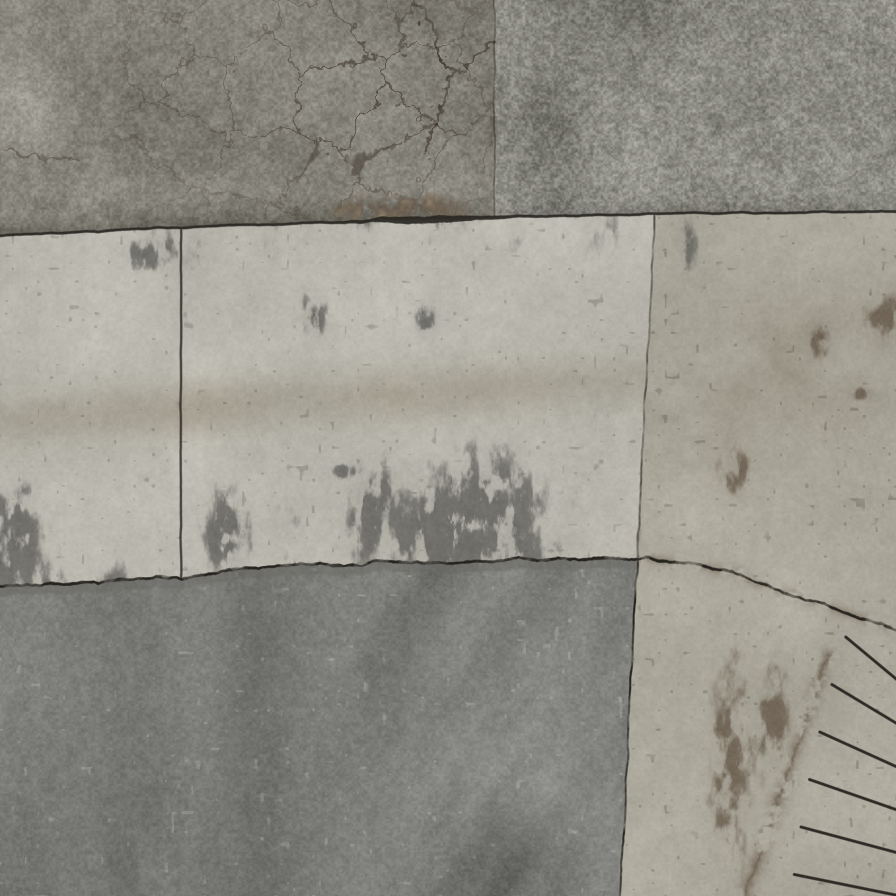
This texture is drawn by a WebGL 2 fragment shader. Its source:

```glsl
#version 300 es
precision highp float;
// Weathered concrete strip between asphalt slabs, with cracks, stains and ribs.
uniform vec2 u_resolution;
out vec4 fragColor;
const vec3 STRIP = vec3(.73, .722, .685), SIDE = vec3(.672, .658, .612);
const vec3 OLD_ASPHALT = vec3(.51, .50, .465), ROUGH_ASPHALT = vec3(.57, .565, .535);
const vec3 SMOOTH_ASPHALT = vec3(.472, .474, .46);
const vec3 SOOT = vec3(.41, .405, .385), RUST = vec3(.39, .34, .28), GAP = vec3(.15, .14, .12);
const float CRACK_SCALE = 13.0, SOFT = .002;
const int RIBS = 6;
// Stains: centre, then radii
const vec4 SOOT_SPOTS[10] = vec4[](
  vec4(.55, .44, .06, .06), vec4(.415, .425, .03, .065), vec4(.25, .405, .025, .045),
  vec4(.485, .405, .03, .03), vec4(.015, .41, .03, .05), vec4(.475, .642, .012, .018),
  vec4(.384, .474, .011, .007), vec4(.35, .65, .016, .025), vec4(.768, .727, .01, .03),
  vec4(.165, .715, .03, .018));
const vec4 RUST_SPOTS[7] = vec4[](
  vec4(.82, .475, .022, .035), vec4(.963, .56, .015, .008), vec4(.99, .645, .025, .028),
  vec4(.915, .62, .016, .025), vec4(.815, .14, .025, .13), vec4(.708, .402, .009, .02),
  vec4(.865, .2, .018, .07));

vec2 hash2(vec2 p) {
  vec3 q = fract(p.xyx * vec3(.1031, .103, .0973));
  q += dot(q, q.yzx + 33.33);
  return fract((q.xx + q.yz) * q.zy);
}
float noise(vec2 p) {
  vec2 i = floor(p), f = fract(p), e = vec2(1, 0);
  f *= f * (3.0 - 2.0 * f);
  return mix(mix(hash2(i).x, hash2(i + e).x, f.x),
             mix(hash2(i + e.yx).x, hash2(i + e.xx).x, f.x), f.y);
}
float fbm(vec2 p) {
  float sum = 0.0, amp = .53;
  for (int i = 0; i < 4; i++, amp *= .5, p = p * 2.03 + 17.0) sum += amp * noise(p);
  return sum;
}
float blob(vec2 p, vec4 spot) {
  vec2 q = (p - spot.xy) / spot.zw;
  return exp(-dot(q, q));
}
float segment(vec2 p, vec2 a, vec2 b) {
  vec2 d = b - a;
  return length(p - a - d * clamp(dot(p - a, d) / dot(d, d), 0.0, 1.0));
}
float ramp(float x, float a, float b) { return clamp((x - a) / (b - a), 0.0, 1.0); }
float stroke(float d, float w) { return 1.0 - smoothstep(w, w + SOFT, abs(d)); }
// Zero on the borders of scattered cells
float cellBorder(vec2 p) {
  float near = 9.0, next = 9.0;
  for (int k = 0; k < 9; k++) {
    vec2 c = floor(p) + vec2(k % 3 - 1, k / 3 - 1);
    float d = length(c + hash2(c) - p);
    next = min(next, max(near, d));
    near = min(near, d);
  }
  return next - near;
}
void main() {
  vec2 p = gl_FragCoord.xy / u_resolution;
  float px = 1.0 / min(u_resolution.x, u_resolution.y);
  float cloud = fbm(p * 9.0) - .5, fine = fbm(p * 75.0), streak = fbm(p * vec2(100, 48));
  float grain = noise(p * 460.0) + noise(p * 250.0 + 7.0) - 1.0;
  vec2 warp = vec2(fine, fbm(p * 75.0 + 40.0)) - .5;
  float wobble = (fbm(vec2(p.x * 45.0, 3)) - .5) * .008, sway = (fbm(vec2(p.y * 38.0, 8)) - .5) * .004;
  float pits = smoothstep(.88, .97, noise(p * 140.0 + 5.0));
  // Slab boundaries
  float topD = p.y - (.737 + .05 * p.x - .023 * p.x * p.x + wobble * .4);
  float lowD = p.y - wobble - .346 - .009 * ramp(p.x, 0.0, .2) - .015 * ramp(p.x, .2, .31)
    - .008 * ramp(p.x, .31, .71) + .014 * ramp(p.x, .71, .81) + .067 * ramp(p.x, .81, 1.0);
  float rightD = p.x - .6926 - .05 * p.y - sway, seamD = p.x - .552 - sway;
  float upper = smoothstep(-px, px, topD), lower = smoothstep(px, -px, lowD);
  float right = smoothstep(-px, px, rightD), rough = smoothstep(-px, px, seamD);
  float below = 1.0 - upper, middle = below * (1.0 - lower);
  // Strip and side slab with a brown tide band
  vec3 slab = mix(STRIP, SIDE, right) + cloud * .09 - pits * .1;
  float band = (p.y - .53 - .065 * p.x) / mix(.03, .075, right);
  slab *= 1.0 - vec3(.12, .14, .17) * exp(-band * band) * max(.9 + cloud * mix(1.0, 4.0, right), 0.0);
  // Upper asphalt, its cracks and mossy rim
  vec3 top = mix(OLD_ASPHALT, ROUGH_ASPHALT, rough) + cloud * .13;
  top += grain * mix(.08, .12, rough) + (fine - .5) * .1 - .1 * exp(-max(topD, 0.0) / .012);
  top -= .12 * blob(p, vec4(.62, .84, .055, .1)) + .1 * blob(p, vec4(.7, 1, .07, .06));
  top += .13 * blob(p, vec4(.02, .88, .05, .06)) + .05 * blob(p, vec4(.24, .785, .2, .018));
  float web = 1.0 - smoothstep(.005, .045, cellBorder(p * CRACK_SCALE + warp * .35));
  web *= blob(p, vec4(.4, .89, .16, .14)) + .4 * blob(p, vec4(.18, .9, .07, .15));
  vec2 q = p + warp * .03, fork = vec2(.503, .92);
  float fissure = min(segment(q, vec2(.46, 1), fork), segment(q, fork, vec2(.475, .83)));
  fissure = min(fissure, segment(q, fork, vec2(.55, .945)));
  float cracks = web * .7 * (1.0 - rough) + 1.4 * fine * stroke(fissure, .0012) + fine * stroke(seamD, .0);
  cracks += .4 * stroke(segment(q, vec2(0, .832), vec2(.085, .825)), .001);
  top = mix(top, RUST * .65, min(cracks, 1.0));
  float moss = blob(p, vec4(.45, .768, .12, .02)) * 2.2 * fine;
  top = mix(top, RUST * (.4 + 1.2 * fine), .8 * smoothstep(.5, 1.1, moss));
  // Lower asphalt with vertical and diagonal sweeps
  vec3 base = SMOOTH_ASPHALT + (fbm(p * vec2(14, 4)) - .5) * .12 + grain * .025 + pits * .08;
  float sweep = fbm(vec2((p.x - p.y * .65) * 16.0, p.y * 3.0)) - .5;
  base += sweep * .18 * smoothstep(.3, .55, p.x) + .08 * blob(p, vec4(.61, .11, .06, .06));
  // Lower right slab with a slanted groove
  float groove = segment(p + warp * .012, vec2(.925, .27), vec2(.833, 0));
  vec3 corner = mix(SIDE + cloud * .08 - pits * .1, RUST, .8 * exp(-groove / .006) * smoothstep(.3, .55, fine));
  vec3 color = mix(mix(slab, mix(base, corner, right), lower), top, upper);
  // Soot and rust, broken up by vertical streaks
  float soot = .6 * (exp(-abs(lowD) / .08) + .9 * exp(-abs(topD) / .06)) * (1.0 - right);
  soot *= smoothstep(.35, .65, fbm(p * vec2(24, 6)));
  float rust = 0.0;
  for (int i = 0; i < 10; i++) soot += blob(p, SOOT_SPOTS[i]);
  for (int i = 0; i < 7; i++) rust += blob(p, RUST_SPOTS[i]);
  float ragged = smoothstep(.28, .8, soot * (2.6 * streak - .45)) * .75 + min(soot, 1.0) * .15;
  color = mix(color, SOOT, ragged * middle);
  rust *= right * below;
  color = mix(color, RUST, smoothstep(.25, .9, rust * (2.4 * streak - .4)) * .65 + min(rust, 1.0) * .15);
  color += (grain * .025 + (fine - .5) * .045) * below;
  // Joints and ribs
  color = mix(color, SOOT, .5 * smoothstep(-.014, -.009, lowD) * lower * (1.0 - right));
  color = mix(color, RUST, .6 * right * exp(-abs(lowD) / .005) * smoothstep(.35, .6, fine));
  float gap = .9 * stroke(topD, .0005 + .005 * fine * blob(p, vec4(.48, .757, .06, .1)));
  gap = max(gap, min(1.7 * fine, 1.0) * stroke(lowD + warp.y * .004, .0006));
  gap = max(gap, .8 * middle * stroke(p.x - .202 - sway * .4, .0003));
  gap = max(gap, mix(.9, 1.5, lower) * fine * below * stroke(rightD, .0001));
  for (int i = 0; i < RIBS; i++) {
    float k = float(i);
    vec2 start = vec2(.944 - .0165 * k + .001 * k * k, .289 - .053 * k);
    gap = max(gap, .95 * stroke(segment(p, start, vec2(1.01, .234 - .047 * k)), .0006));
  }
  fragColor = vec4(clamp(mix(color, GAP, min(gap, 1.0)), 0.0, 1.0), 1);
}
```
